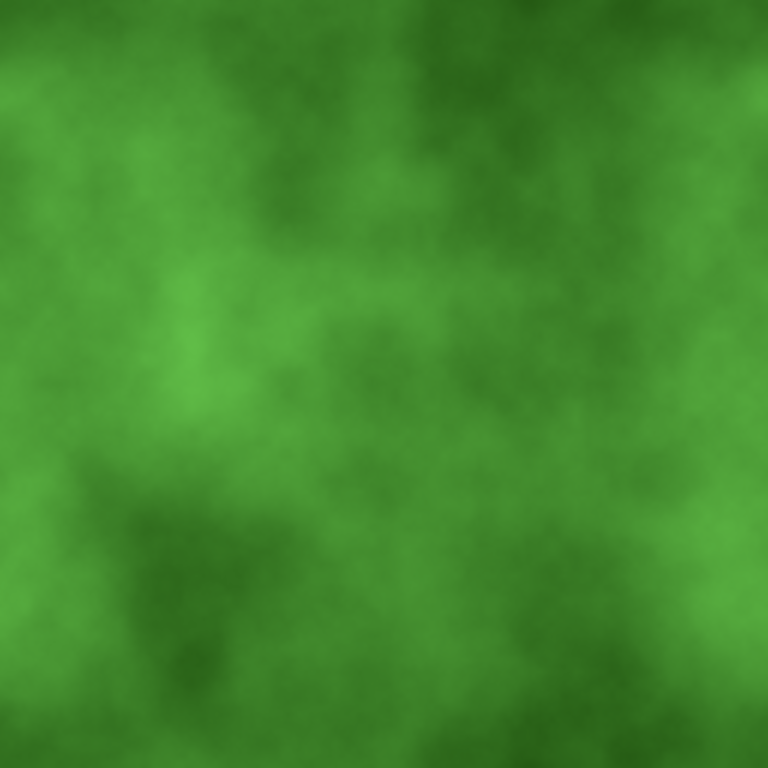
Write a Shadertoy shader that draws this texture.

```glsl
const int BASE_CELLS = 4;
const int OCTAVES = 7;
const float GAIN = 0.5;
const float UNIFORM_DEVIATION = 0.2887;
const vec3 MID_GREEN = vec3(0.249, 0.527, 0.167);
const vec3 GREEN_STEP = vec3(0.047, 0.078, 0.041);

// Integer hash of a lattice point, from 0 to 1
float hash(ivec2 cell, int seed) {
    uint h = uint(cell.x) * 374761393u + uint(cell.y) * 668265263u + uint(seed) * 974711u;
    h = (h ^ (h >> 13)) * 1274126177u;
    h = (h ^ (h >> 16)) * 2246822519u;
    h ^= h >> 15;
    return float(h & 65535u) / 65535.0;
}

// Value noise whose lattice wraps after the given number of cells
float wrappedNoise(vec2 uv, int cells, int seed) {
    vec2 p = uv * float(cells);
    ivec2 a = ivec2(floor(p)) % cells;
    ivec2 b = (a + 1) % cells;
    vec2 f = fract(p);
    f = f * f * (3.0 - 2.0 * f);
    float lower = mix(hash(a, seed), hash(ivec2(b.x, a.y), seed), f.x);
    float upper = mix(hash(ivec2(a.x, b.y), seed), hash(b, seed), f.x);
    return mix(lower, upper, f.y);
}

// Mean and deviation of a coarse lattice, to keep its tones balanced
vec2 latticeBalance(int cells, int seed) {
    float sum = 0.0;
    float squares = 0.0;
    for (int i = 0; i < cells * cells; i++) {
        float value = hash(ivec2(i % cells, i / cells), seed);
        sum += value;
        squares += value * value;
    }
    float count = float(cells * cells);
    float mean = sum / count;
    return vec2(mean, sqrt(max(squares / count - mean * mean, 0.001)));
}

// Layered clouds, centred on zero
float clouds(vec2 uv, int seed) {
    vec2 balance = latticeBalance(BASE_CELLS, seed);
    float shade = (wrappedNoise(uv, BASE_CELLS, seed) - balance.x) / balance.y;
    float amplitude = GAIN;
    int cells = BASE_CELLS * 2;
    for (int i = 1; i < OCTAVES; i++) {
        shade += amplitude * (wrappedNoise(uv, cells, seed + i) - 0.5) / UNIFORM_DEVIATION;
        amplitude *= GAIN;
        cells *= 2;
    }
    return shade;
}

void mainImage(out vec4 fragColor, in vec2 fragCoord) {
    vec2 uv = fract(fragCoord / iResolution.xy);
    fragColor = vec4(clamp(MID_GREEN + GREEN_STEP * clouds(uv, 11), 0.0, 1.0), 1.0);
}
```
